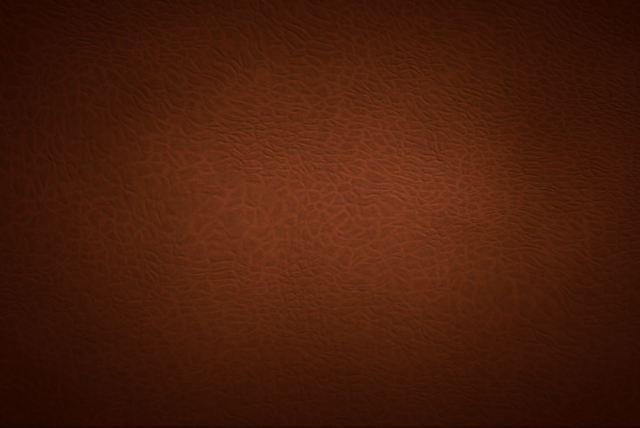
Reproduce this texture procedurally as a Shadertoy shader.

```glsl
// Brown pebbled leather with fine creases under a soft, off-centre warm light.

float hash(vec2 p) {
    return fract(sin(dot(p, vec2(127.1, 311.7))) * 43758.5453);
}

vec2 hash2(vec2 p) {
    return vec2(hash(p), hash(p + 57.3));
}

float noise(vec2 p) {
    vec2 cell = floor(p), f = fract(p);
    f = f * f * (3.0 - 2.0 * f);
    float low = mix(hash(cell), hash(cell + vec2(1, 0)), f.x);
    float high = mix(hash(cell + vec2(0, 1)), hash(cell + vec2(1, 1)), f.x);
    return mix(low, high, f.y);
}

float fbm(vec2 p) {
    float sum = 0.0, gain = 0.5;
    for (int i = 0; i < 4; i++) {
        sum += gain * noise(p);
        p = mat2(1.6, 1.2, -1.2, 1.6) * p + 3.7;
        gain *= 0.5;
    }
    return sum;
}

// Distance from p to the nearest border between scattered cells.
float cellBorder(vec2 p) {
    vec2 base = floor(p), f = fract(p), nearest = vec2(0.0);
    float best = 8.0, border = 8.0;
    for (int y = -1; y <= 1; y++)
    for (int x = -1; x <= 1; x++) {
        vec2 g = vec2(x, y);
        vec2 r = g + 0.1 + 0.8 * hash2(base + g) - f;
        float d = dot(r, r);
        if (d < best) { best = d; nearest = r; }
    }
    for (int y = -2; y <= 2; y++)
    for (int x = -2; x <= 2; x++) {
        vec2 g = vec2(x, y);
        vec2 r = g + 0.1 + 0.8 * hash2(base + g) - f;
        vec2 gap = r - nearest;
        if (dot(gap, gap) > 0.0001)
            border = min(border, dot(0.5 * (r + nearest), normalize(gap)));
    }
    return border;
}

// Bends the grain: slanted in the upper right, nearly level below.
vec2 bendGrain(vec2 p) {
    vec2 wave = vec2(noise(p * 5.0), noise(p * 5.0 + 19.0)) - 0.5;
    vec2 ripple = vec2(noise(p * 26.0), noise(p * 26.0 + 41.0)) - 0.5;
    float slant = 0.35 * smoothstep(0.35, 0.9, p.y);
    return p + vec2(0.0, slant * (p.x - 0.5)) + 0.09 * wave + 0.022 * ripple;
}

// Raised pebbles separated by broad and fine grooves.
float leatherHeight(vec2 p) {
    vec2 q = bendGrain(p);
    float pebble = smoothstep(0.0, 0.28, cellBorder(q * vec2(29.0, 43.0)));
    float fine = smoothstep(0.0, 0.35, cellBorder(q * vec2(52.0, 68.0) + 7.0));
    return 0.7 * pebble + 0.3 * fine;
}

float softSpot(vec2 uv, vec2 centre, vec2 radius) {
    vec2 d = (uv - centre) / radius;
    return exp(-dot(d, d));
}

// Broad light level: central glow with gentle uneven patches.
float lightLevel(vec2 uv, vec2 p) {
    vec2 d = 2.0 * (uv - vec2(0.52, 0.53));
    float light = 0.12 + 0.335 * exp(-1.25 * dot(d, d));
    light += 0.025 * softSpot(uv, vec2(0.68, 0.59), vec2(0.12, 0.10));
    light -= 0.025 * softSpot(uv, vec2(0.20, 0.76), vec2(0.10, 0.09));
    light -= 0.030 * softSpot(uv, vec2(0.85, 0.70), vec2(0.08, 0.15));
    return light * (1.0 + 0.16 * (fbm(p * 4.0) - 0.47));
}

// Tints a red level from deep umber to warm russet.
vec3 leatherTint(float level) {
    float t = max((level - 0.19) / 0.25, -0.7);
    vec3 tint = mix(vec3(0.19, 0.06, 0.02), vec3(0.44, 0.20, 0.10), t);
    tint.b -= 0.05 * t * (1.0 - t) * step(0.0, t);
    return max(tint, vec3(0.0));
}

void mainImage(out vec4 fragColor, in vec2 fragCoord) {
    vec2 uv = fragCoord / iResolution.xy;
    vec2 p = fragCoord / iResolution.y;

    // Relief from a lamp at the upper right, plus pale worn creases.
    float height = leatherHeight(p);
    float relief = height - leatherHeight(p + vec2(0.0022, 0.0034));
    float crease = 1.0 - height;
    float wear = smoothstep(0.25, 0.75, noise(p * 13.0 + 5.0));
    float depth = mix(0.65, 1.0, smoothstep(0.1, 0.65, uv.y));

    float shade = 1.0 + depth * (0.22 * relief + 0.17 * wear * (crease - 0.3));
    shade += 0.10 * (noise(p * 240.0) - 0.5) + 0.08 * (fbm(p * 65.0) - 0.47);

    vec3 colour = leatherTint(lightLevel(uv, p)) * shade;
    colour *= mix(0.7, 1.0, smoothstep(0.0, 0.008, uv.y));
    fragColor = vec4(colour, 1.0);
}
```
